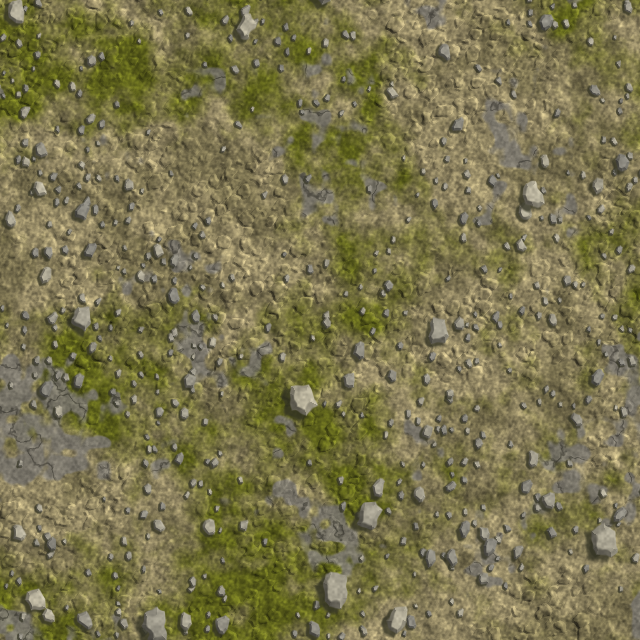
A Shadertoy shader for this texture:

```glsl
// Aerial view of dry grassland with moss, lumpy tufts, bare bedrock and scattered pale boulders.
#define LIGHT vec2(0.80, 0.60)
#define STRAW vec3(0.575, 0.530, 0.390)
#define EARTH vec3(0.430, 0.400, 0.275)
#define MOSS vec3(0.415, 0.410, 0.195)
#define BEDROCK vec3(0.475, 0.460, 0.425)
#define PALE_STONE vec3(0.700, 0.675, 0.590)
#define GREY_STONE vec3(0.520, 0.510, 0.475)
#define SHADOW vec3(0.200, 0.200, 0.140)
#define GRAIN 0.62
#define RELIEF 1.15
#define LUMP_CELLS 46.0

float hash(vec2 p) {
    vec3 q = fract(p.xyx * 0.1031);
    q += dot(q, q.yzx + 33.33);
    return fract((q.x + q.y) * q.z);
}
vec2 hash2(vec2 p) { return vec2(hash(p + 17.3), hash(p + 71.9)); }

float noise(vec2 p) {
    vec2 i = floor(p), f = fract(p);
    f = f * f * (3.0 - 2.0 * f);
    return mix(mix(hash(i), hash(i + vec2(1, 0)), f.x),
               mix(hash(i + vec2(0, 1)), hash(i + 1.0), f.x), f.y);
}
float fbm(vec2 p) {
    float sum = 0.0, amp = 0.516;
    for (int i = 0; i < 5; i++) {
        sum += amp * noise(p);
        p = mat2(1.6, 1.2, -1.2, 1.6) * p + 5.7;
        amp *= 0.5;
    }
    return sum;
}

// Rounded tufts and half buried stones
float lumps(vec2 p) {
    vec2 q = p * LUMP_CELLS + 0.5 * noise(p * 120.0);
    float height = 0.0;
    for (int k = 0; k < 9; k++) {
        vec2 cell = floor(q) + vec2(k % 3 - 1, k / 3 - 1);
        vec2 d = q - cell - hash2(cell);
        float r = 0.12 + 0.42 * hash(cell + 5.1);
        height = max(height, sqrt(max(r * r - dot(d, d), 0.0)));
    }
    return height;
}
float relief(vec2 p, float rough) { return 1.5 * fbm(p * 38.0) + rough * lumps(p); }

// Convex polygon distance; also returns the direction of the nearest facet
float stoneShape(vec2 p, vec2 seed, float r, out vec2 facet) {
    float d = length(p) - 1.05 * r;
    facet = normalize(p + 1e-5);
    for (int i = 0; i < 7; i++) {
        float k = float(i), a = 6.2832 * (k + 0.7 * hash(seed + k * 3.7)) / 7.0;
        vec2 dir = vec2(cos(a), sin(a));
        float e = dot(p, dir) - r * (0.72 + 0.36 * hash(seed + k * 9.1));
        if (e > d) { d = e; facet = dir; }
    }
    return d;
}

// One size class of stones with their shadows
vec3 addStones(vec3 col, vec2 p, float cells, float density, float size, float paleness) {
    float px = 1.0 / iResolution.y, shade = 0.0, cover = 0.0;
    vec3 body = vec3(0.0);
    vec2 warped = p + size * 0.22 * (vec2(noise(p * 95.0), noise(p * 95.0 + 31.0)) - 0.5);
    for (int k = 0; k < 9; k++) {
        vec2 cell = floor(p * cells) + vec2(k % 3 - 1, k / 3 - 1), seed = cell + cells * 3.0;
        vec2 center = (cell + 0.15 + 0.7 * hash2(seed)) / cells;
        float cluster = smoothstep(0.30, 0.70, noise(center * 7.0 + 3.0));
        if (hash(seed) > density * (0.25 + 1.5 * cluster)) continue;
        float r = size * mix(0.55, 1.1, hash(seed + 2.2));
        float a = 1.1 * (hash(seed + 8.4) - 0.5);
        mat2 turn = mat2(cos(a), -sin(a), sin(a), cos(a));
        vec2 stretch = vec2(1.15, 0.85), facet, shadowFacet;
        vec2 local = turn * (warped - center) * stretch;
        vec2 shifted = turn * (warped - center + LIGHT * r * 0.45) * stretch;
        float d = stoneShape(local, seed, r, facet);
        float s = stoneShape(shifted, seed, r, shadowFacet);
        shade = max(shade, 1.0 - smoothstep(-0.1 * r, 0.12 * r + px, s));
        float mask = 1.0 - smoothstep(-px, px, d);
        if (mask > cover) {
            float side = 0.79 + 0.30 * dot(facet * turn, LIGHT);
            float top = 1.0 - smoothstep(-0.40 * r, -0.22 * r, d);
            float tone = clamp(paleness + 0.9 * (hash(seed + 6.6) - 0.5), 0.0, 1.0);
            body = mix(GREY_STONE, PALE_STONE, tone) * mix(side, 1.04, top);
            cover = mask;
        }
    }
    body *= 0.80 + 0.25 * fbm(p * 60.0) + 0.18 * noise(p * 240.0);
    return mix(mix(col, SHADOW, 0.78 * shade), body, cover);
}

void mainImage(out vec4 fragColor, in vec2 fragCoord) {
    vec2 p = fragCoord / iResolution.y;
    // Broad patches of straw, earth and moss
    float patches = 0.65 * fbm(p * vec2(5.5, 4.5) + 2.0) + 0.35 * fbm(p * 24.0);
    float rough = 0.25 + 0.75 * smoothstep(0.38, 0.60, fbm(p * 6.0 + 9.0));
    vec3 col = mix(STRAW, EARTH, 0.75 * smoothstep(0.42, 0.68, fbm(p * 17.0 + 50.0)));
    col = mix(col, MOSS, 0.85 * smoothstep(0.46, 0.62, patches));
    col = mix(col, MOSS * vec3(0.88, 0.93, 0.55), smoothstep(0.58, 0.68, patches));
    // Bare cracked bedrock
    float bare = smoothstep(0.64, 0.70, 0.8 * fbm(p * vec2(9.0, 7.0) + 40.0) + 0.2 * noise(p * 55.0));
    float crack = 1.0 - smoothstep(0.0, 0.03, abs(fbm(p * 20.0 + 80.0) - 0.5));
    col = mix(col, BEDROCK * (1.0 - 0.35 * crack), 0.9 * bare);
    // Fine grass blades in two directions, then lit relief
    float blades = 0.45 * noise(p * 270.0)
                 + 0.30 * noise(mat2(0.8, 0.6, -0.6, 0.8) * p * vec2(240.0, 110.0))
                 + 0.25 * noise(mat2(0.6, -0.8, 0.8, 0.6) * p * vec2(110.0, 240.0));
    col *= 1.0 + GRAIN * (blades - 0.5) * mix(1.0, 0.6, bare);
    float slope = relief(p, rough) - relief(p + LIGHT * 0.004, rough);
    col *= clamp(1.0 + RELIEF * slope * mix(1.0, 0.5, bare), 0.38, 1.35);
    // Stones from pebbles to boulders
    col = addStones(col, p, 42.0, 0.20, 0.0060, 0.30);
    col = addStones(col, p, 19.0, 0.20, 0.0120, 0.40);
    fragColor = vec4(clamp(addStones(col, p, 9.0, 0.25, 0.0250, 0.75), 0.0, 1.0), 1.0);
}
```
